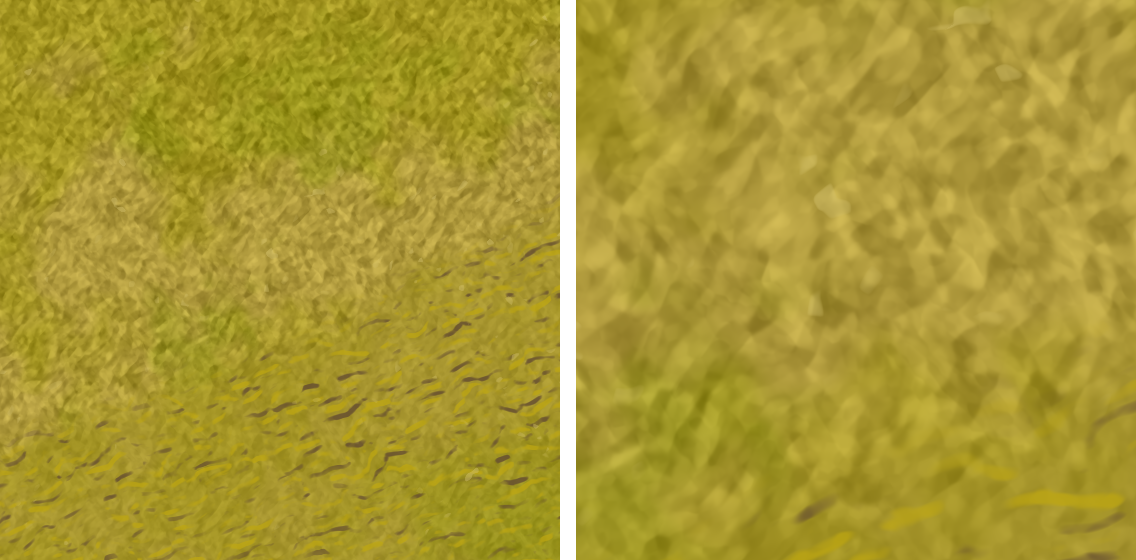
Left: the whole. Right: its middle third, enlarged.
This texture is drawn by a Shadertoy shader. Its source:

```glsl
// Sunlit dry lawn: fine upright grass above, tufted turf with small shadows below a diagonal edge.

const vec3 GRASS = vec3(0.635, 0.580, 0.125);
const vec3 STRAW = vec3(0.685, 0.600, 0.235);
const vec3 GREEN = vec3(0.560, 0.570, 0.080);
const vec3 TURF = vec3(0.655, 0.585, 0.185);
const vec3 CREST = vec3(0.745, 0.655, 0.070);
const vec3 SHADOW = vec3(0.400, 0.310, 0.190);
const vec3 FLECK = vec3(0.830, 0.760, 0.430);
const vec3 GRAIN_TINT = vec3(0.300, 0.285, 0.210);

const vec2 BLADE_SCALE = vec2(62.0, 112.0);  // cells per canvas, along and across
const vec2 TUFT_SCALE = vec2(34.0, 66.0);
const float BLADE_ANGLE = 0.95;
const float TUFT_ANGLE = 0.38;
const float EDGE_HEIGHT = 0.19;              // turf edge at the left border
const float EDGE_SLOPE = 0.40;
const float SHADOW_OFFSET = 0.0085;

vec2 hash2(vec2 p) {
    vec3 q = fract(vec3(p.xyx) * vec3(0.1031, 0.1030, 0.0973));
    q += dot(q, q.yzx + 33.33);
    return fract((q.xx + q.yz) * q.zy);
}

vec2 rotate(vec2 p, float angle) {
    float c = cos(angle), s = sin(angle);
    return vec2(c * p.x + s * p.y, c * p.y - s * p.x);
}

// Soft cellular noise: random tone of each cell, blended across its borders
float cells(vec2 p) {
    vec2 base = floor(p);
    float total = 0.0, weightSum = 0.0;
    for (int y = -1; y <= 1; y++) {
        for (int x = -1; x <= 1; x++) {
            vec2 id = base + vec2(x, y);
            vec2 toSeed = id + hash2(id + 17.0) - p;
            float weight = exp(-6.0 * dot(toSeed, toSeed));
            total += weight * hash2(id + 91.0).x;
            weightSum += weight;
        }
    }
    return total / weightSum;
}

// Layered sines bend the rows so that no grid shows
vec2 bend(vec2 p) {
    return p + 0.006 * sin(p.yx * vec2(23.0, 19.0) + 1.3)
             + 0.003 * sin(p.yx * vec2(61.0, 53.0) + p * 31.0);
}

float patches(vec2 p) {
    return 0.5 * cells(p * 4.5) + 0.3 * cells(p * 11.0 + 7.0) + 0.2 * cells(p * 27.0 + 3.0);
}

// Crossing blades of two directions plus finer speckle, centred on zero
float bladeGrain(vec2 p) {
    float leaning = cells(rotate(p, BLADE_ANGLE) * BLADE_SCALE);
    float crossing = cells(rotate(p, BLADE_ANGLE + 1.2) * BLADE_SCALE * 1.1 + 40.0);
    float speckle = cells(p * 150.0 + 11.0);
    return 0.50 * leaning + 0.30 * crossing + 0.20 * speckle - 0.5;
}

float tuftHeight(vec2 p) {
    vec2 q = rotate(p, TUFT_ANGLE);
    return 0.75 * cells(q * TUFT_SCALE + 5.0) + 0.25 * cells(q * TUFT_SCALE * 1.9 + 60.0);
}

void mainImage(out vec4 fragColor, in vec2 fragCoord) {
    vec2 uv = fragCoord / iResolution.y;
    vec2 p = bend(uv);
    float dryness = patches(p);
    float lushness = patches(p + 20.0);
    float grain = bladeGrain(p);

    // Fine grass, strawy through the middle and greener to the top
    float straw = smoothstep(0.30, 0.72, dryness + 0.15 - 0.45 * smoothstep(0.65, 1.0, uv.y));
    vec3 upper = mix(GRASS, STRAW, straw);
    upper = mix(upper, GREEN, 0.6 * smoothstep(0.56, 0.82, lushness));
    upper += grain * GRAIN_TINT * 1.1;

    // Tufted turf, lit from above with shade below each tuft
    float slope = tuftHeight(p + vec2(-0.3, 1.0) * SHADOW_OFFSET) - tuftHeight(p);
    float clumps = smoothstep(0.28, 0.62, dryness + 0.10);
    float corner = smoothstep(0.35, 0.0, length((uv - vec2(0.95, 0.03)) * vec2(0.8, 1.2)));
    vec3 lower = mix(TURF, GRASS, 0.7 * smoothstep(0.35, 0.65, lushness));
    lower = mix(lower, GREEN, 0.55 * corner * smoothstep(0.25, 0.55, lushness));
    lower += grain * GRAIN_TINT * 0.55;
    lower = mix(lower, CREST, 0.75 * smoothstep(0.08, 0.42, -slope));
    lower = mix(lower, SHADOW, mix(0.30, 0.85, clumps) * smoothstep(0.16, 0.52, slope));

    // Ragged diagonal edge between the two
    float edge = EDGE_HEIGHT + EDGE_SLOPE * uv.x + 0.12 * (dryness - 0.5);
    vec3 color = mix(lower, upper, smoothstep(-0.05, 0.05, uv.y - edge));

    // Sparse pale dry tips
    float tip = smoothstep(0.90, 0.98, cells(rotate(p, 0.7) * vec2(70.0, 95.0) + 130.0));
    color = mix(color, FLECK, 0.45 * tip * smoothstep(0.40, 0.65, dryness));

    fragColor = vec4(clamp(color, 0.0, 1.0), 1.0);
}
```
